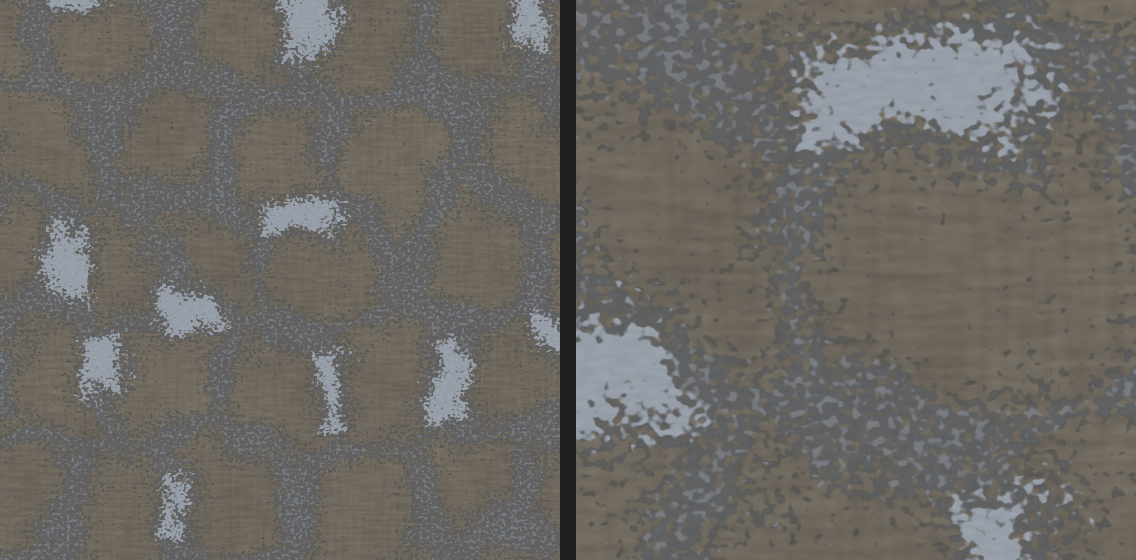
Left, the full canvas; right, a detail of the centre.
Write a Shadertoy shader that draws this texture.

```glsl
// Worn woven fabric: taupe blocks parted by speckled slate channels and pale ragged patches.

const vec3 TAUPE_SHADE = vec3(0.385, 0.363, 0.328);
const vec3 TAUPE_LIGHT = vec3(0.470, 0.444, 0.400);
const vec3 DARK_OLIVE  = vec3(0.318, 0.312, 0.296);
const vec3 SLATE       = vec3(0.365, 0.375, 0.388);
const vec3 COOL_GREY   = vec3(0.480, 0.495, 0.520);
const vec3 PALE_BLUE   = vec3(0.600, 0.632, 0.675);

const float BLOCKS_ACROSS = 4.8;
const float PATCH_CHANCE = 0.62;

vec2 hash2(vec2 p) {
    vec3 q = fract(p.xyx * vec3(0.1031, 0.1030, 0.0973));
    q += dot(q, q.yzx + 33.33);
    return fract((q.xx + q.yz) * q.zy);
}

float cornerSlope(vec2 corner, vec2 offset) {
    float angle = 6.2832 * hash2(corner).x;
    return dot(vec2(cos(angle), sin(angle)), offset);
}

// Gradient noise, roughly -1 to 1
float gradientNoise(vec2 p) {
    vec2 i = floor(p), f = fract(p);
    vec2 u = f * f * f * (f * (f * 6.0 - 15.0) + 10.0);
    vec2 e = vec2(1.0, 0.0);
    float low  = mix(cornerSlope(i, f), cornerSlope(i + e, f - e), u.x);
    float high = mix(cornerSlope(i + e.yx, f - e.yx), cornerSlope(i + 1.0, f - 1.0), u.x);
    return 1.5 * mix(low, high, u.y);
}

float fbm(vec2 p) {
    float sum = 0.0, gain = 0.6;
    for (int i = 0; i < 4; i++) {
        sum += gain * gradientNoise(p);
        p = p * 2.03 + 17.3;
        gain *= 0.55;
    }
    return sum;
}

// Fine speckle, a little wider than tall
float speckle(vec2 uv, vec2 seed) {
    return 0.8 * gradientNoise(uv * vec2(135.0, 165.0) + seed)
         + 0.5 * gradientNoise(uv * vec2(235.0, 270.0) + seed.yx);
}

// Block centres, jittered from a running bond
vec2 blockCentre(vec2 id) {
    return id + vec2(0.5 * mod(id.y, 2.0), 0.0) + 0.5 + 0.5 * (hash2(id + 41.0) - 0.5);
}

float squarishLength(vec2 v) {
    vec2 s = v * v;
    return sqrt(sqrt(dot(s, s)));
}

float boxDistance(vec2 p, vec2 halfSize) {
    vec2 q = abs(p) - halfSize;
    return length(max(q, 0.0)) + min(max(q.x, q.y), 0.0);
}

// x: distance from the channel between blocks, y: distance from the nearest patch
vec2 channelAndPatch(vec2 p) {
    float nearest = 9.0, second = 9.0, patchDist = 9.0;
    for (int j = -2; j <= 2; j++) {
        for (int i = -2; i <= 2; i++) {
            vec2 id = floor(p) + vec2(i, j);
            vec2 centre = blockCentre(id);
            float d = squarishLength(p - centre);
            second = min(second, max(nearest, d));
            nearest = min(nearest, d);

            // Patches sit midway between neighbours, along the channel
            vec2 pick = hash2(id + 7.0), size = hash2(id + 83.0);
            bool upright = pick.y < 0.6;
            vec2 neighbour = blockCentre(id + (upright ? vec2(1.0, 0.0) : vec2(0.0, 1.0)));
            vec2 halfSize = mix(vec2(0.06, 0.13), vec2(0.17, 0.34), size);
            vec2 q = p - 0.5 * (centre + neighbour);
            float box = boxDistance(q, upright ? halfSize : halfSize.yx);
            if (pick.x < PATCH_CHANCE) patchDist = min(patchDist, box);
        }
    }
    return vec2(second - nearest, patchDist);
}

// Taupe cloth with long weft streaks and fainter warp threads
vec3 wovenCloth(vec2 uv) {
    float weft = gradientNoise(uv * vec2(16.0, 150.0)) + 0.6 * gradientNoise(uv * vec2(45.0, 230.0));
    float warp = gradientNoise(uv * vec2(140.0, 12.0));
    float cloud = fbm(uv * 5.0 + 60.0);
    float tone = 0.55 + 0.30 * weft + 0.20 * warp + 0.25 * cloud;
    return mix(TAUPE_SHADE, TAUPE_LIGHT, clamp(tone, -0.2, 1.3));
}

void mainImage(out vec4 fragColor, in vec2 fragCoord) {
    vec2 uv = fragCoord / iResolution.y;

    // Warped arrangement of blocks, channels and patches
    vec2 bend = vec2(fbm(uv * 9.0), fbm(uv * 9.0 + 31.0));
    vec2 distances = channelAndPatch(uv * BLOCKS_ACROSS + 3.0 + 0.16 * bend);

    // Wear gathers in channels, around patches and in dry brush strokes
    float brush = fbm(uv * vec2(7.0, 26.0) + 11.0) + fbm(uv * vec2(26.0, 7.0) + 53.0);
    float channel = 1.0 - smoothstep(0.0, 0.55, distances.x + 0.3 * fbm(uv * 7.0 + 5.0));
    float halo = 1.0 - smoothstep(0.0, 0.32, distances.y);
    float wear = max(channel, 0.85 * halo) + 0.22 * brush;

    // Dark speckles thicken with wear, cooler towards the core
    float grain = speckle(uv, vec2(3.0, 19.0));
    float darkness = smoothstep(-0.2, 0.2, 0.95 * wear - 0.65 + 0.85 * grain);
    vec3 stain = mix(DARK_OLIVE, SLATE, smoothstep(0.35, 1.0, wear + 0.4 * grain));
    vec3 color = mix(wovenCloth(uv), stain, 0.88 * darkness);

    // Cool flecks, then solid pale patches with ragged edges
    float fleck = speckle(uv, vec2(71.0, 37.0));
    float fleckCover = smoothstep(-0.15, 0.2, 0.75 * wear - 0.95 + 0.85 * fleck);
    color = mix(color, COOL_GREY, 0.85 * fleckCover);
    float raggedness = 0.12 * fbm(uv * vec2(24.0, 20.0) + 91.0);
    float density = 1.0 - smoothstep(-0.12, 0.2, distances.y + raggedness);
    float paleCover = smoothstep(-0.2, 0.25, 1.65 * density - 0.95 + 0.8 * fleck);
    color = mix(color, PALE_BLUE, 0.95 * paleCover);

    // Thread relief over everything
    color *= 1.0 + 0.035 * gradientNoise(uv * vec2(90.0, 250.0) + 7.0);
    fragColor = vec4(color, 1.0);
}
```
